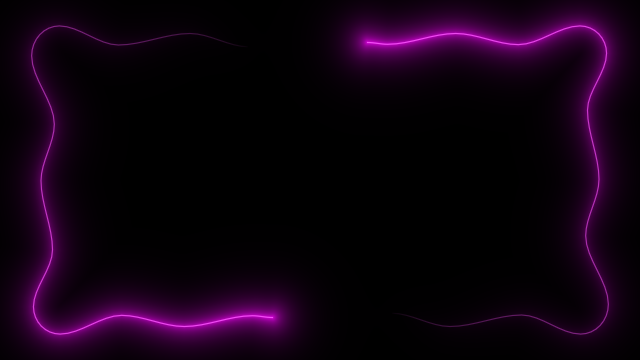
Write a Shadertoy shader that draws this background.

```glsl
// Two fading magenta neon ribbons that form a wavy frame on black.

const vec3  GLOW_COLOR   = vec3(0.98, 0.01, 1.0);
const vec3  CORE_COLOR   = vec3(0.95, 0.32, 0.96);
const float GLOW_GAIN    = 0.62;
const float GLOW_RADIUS  = 0.045;   // wide halo falloff, in canvas heights
const float HALO_GAIN    = 0.24;
const float HALO_RADIUS  = 0.010;   // tight halo falloff
const float CORE_WIDTH   = 0.0016;  // half width of the bright line
const float FADE_POWER   = 1.15;
const int   SPANS        = 13;
const int   STEPS        = 8;       // straight pieces per span
const int   UPPER_CORNER = 4;
const int   LOWER_CORNER = 9;
const float HALF_PI      = 1.5707963;

// Crests and troughs of one ribbon, from its bright end to its faint end
const vec2 EXTREMA[14] = vec2[14](
    vec2(0.132, 0.382), vec2(0.188, 0.377), vec2(0.377, 0.407), vec2(0.551, 0.376),
    vec2(0.722, 0.428), vec2(0.796, 0.352), vec2(0.743, 0.194), vec2(0.775, 0.002),
    vec2(0.738, -0.155), vec2(0.801, -0.345), vec2(0.724, -0.428), vec2(0.560, -0.375),
    vec2(0.361, -0.407), vec2(0.199, -0.370));

// Point on a span: eased waves along the sides, quarter arcs at the corners
vec2 ribbonPoint(int span, float f) {
    float eased = f * f * (3.0 - 2.0 * f);
    vec2 arc = vec2(sin(f * HALF_PI), 1.0 - cos(f * HALF_PI));
    vec2 blend = vec2(f, eased);
    if (span == UPPER_CORNER) blend = arc;
    else if (span == LOWER_CORNER) blend = arc.yx;
    else if (span > UPPER_CORNER && span < LOWER_CORNER) blend = blend.yx;
    return mix(EXTREMA[span], EXTREMA[span + 1], blend);
}

// Returns (glow, core) brightness of one ribbon
vec2 ribbonLight(vec2 p, float pixel) {
    vec2 light = vec2(0.0);
    vec2 a = EXTREMA[0];
    for (int span = 0; span < SPANS; span++) {
        for (int k = 1; k <= STEPS; k++) {
            float f = float(k) / float(STEPS);
            vec2 b = ribbonPoint(span, f);
            vec2 ab = b - a;
            float h = clamp(dot(p - a, ab) / dot(ab, ab), 0.0, 1.0);
            float d = length(p - a - ab * h);

            // Strength falls steadily along the ribbon
            float along = (float(span) + f + (h - 1.0) / float(STEPS)) / float(SPANS);
            float strength = pow(max(1.0 - along, 0.0), FADE_POWER);

            float glow = GLOW_GAIN * exp(-d / GLOW_RADIUS) + HALO_GAIN * exp(-d / HALO_RADIUS);
            float core = clamp((CORE_WIDTH - d) / pixel + 0.5, 0.0, 1.0);
            light = max(light, vec2(strength * glow, sqrt(strength) * core));
            a = b;
        }
    }
    return light;
}

void mainImage(out vec4 fragColor, in vec2 fragCoord) {
    vec2 p = (fragCoord - 0.5 * iResolution.xy) / iResolution.y;
    float pixel = 1.0 / iResolution.y;

    // The second ribbon is the first turned by half a circle
    vec2 light = ribbonLight(p, pixel) + ribbonLight(-p, pixel);

    vec3 color = GLOW_COLOR * light.x;
    color = mix(color, max(color, CORE_COLOR), min(light.y, 1.0));
    fragColor = vec4(min(color, 1.0), 1.0);
}
```
